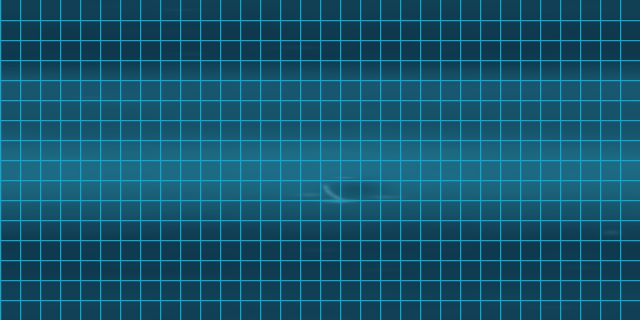
A Shadertoy shader for this background:

```glsl
#define GRID vec2(32.0, 16.0)
#define LINE_WIDTH 0.0625
#define LINE_COLOR vec3(0.06, 0.65, 0.81)
#define DEEP vec3(0.058, 0.222, 0.303)
#define BRIGHT vec3(0.118, 0.43, 0.53)
#define FOAM vec3(0.32, 0.61, 0.68)
#define STORM vec2(1.107, 0.411)
#define WISPS 9

float hash(vec2 p) {
    p = fract(p * vec2(0.1031, 0.1137));
    p += dot(p, p.yx + 33.33);
    return fract((p.x + p.y) * p.x * 97.3);
}

float noise(vec2 p) {
    vec2 i = floor(p), f = fract(p);
    f = f * f * (3.0 - 2.0 * f);
    return mix(mix(hash(i), hash(i + vec2(1, 0)), f.x),
               mix(hash(i + vec2(0, 1)), hash(i + vec2(1, 1)), f.x), f.y);
}

float blob(vec2 p, vec2 center, vec2 size) {
    vec2 q = (p - center) / size;
    return exp(-dot(q, q));
}

// Brightness of the horizontal bands, v measured downward from the top
float bands(float v) {
    float b = 0.14 * (1.0 - smoothstep(0.0, 0.12, v));
    b += 0.57 * smoothstep(0.17, 0.27, v);
    b -= 0.11 * smoothstep(0.27, 0.38, v);
    b += 0.46 * smoothstep(0.38, 0.51, v);
    b -= 0.30 * smoothstep(0.55, 0.65, v);
    b -= 0.60 * smoothstep(0.62, 0.77, v);
    return b + 0.14 * smoothstep(0.82, 0.94, v);
}

// Bright crescent and streaks around the storm
float stormFoam(vec2 p) {
    vec2 q = (p - STORM - vec2(0.0, 0.012)) / vec2(0.09, 0.05);
    float arc = exp(-pow((length(q) - 1.0) / 0.11, 2.0));
    arc *= smoothstep(0.2, 0.7, -q.x) * smoothstep(0.2, -0.3, q.y);
    float f = 0.6 * arc;
    f += 0.65 * blob(p, vec2(1.057, 0.372), vec2(0.05, 0.006));
    f += 0.25 * blob(p, vec2(0.97, 0.391), vec2(0.04, 0.006));
    f += 0.25 * blob(p, vec2(1.21, 0.384), vec2(0.05, 0.006));
    f += 0.35 * blob(p, vec2(1.075, 0.445), vec2(0.03, 0.003));
    return f * (0.75 + 0.5 * noise(p * vec2(30.0, 120.0)));
}

void mainImage(out vec4 fragColor, in vec2 fragCoord) {
    vec2 p = fragCoord / iResolution.y;
    vec2 uv = fragCoord / iResolution.xy;

    // Cloud bands with a slight grain and a glow above the storm
    float level = bands(1.0 - p.y + 0.008 * (noise(p * vec2(3.0, 9.0)) - 0.5));
    level += 0.06 * (noise(p * vec2(5.0, 40.0)) - 0.5);
    level += 0.10 * blob(p, vec2(1.07, 0.50), vec2(0.28, 0.10));
    level -= 0.42 * blob(p, STORM + vec2(0.01, 0.0), vec2(0.085, 0.026));
    vec3 color = mix(DEEP, BRIGHT, level);

    // Faint scattered wisps
    float foam = stormFoam(p);
    for (int i = 0; i < WISPS; i++) {
        float k = float(i) + 1.0;
        vec2 center = vec2(2.0 * hash(vec2(k, 3.7)), hash(vec2(k, 19.2)));
        foam += 0.06 * blob(p, center, vec2(0.06, 0.006));
    }
    foam += 0.2 * blob(p, vec2(1.913, 0.273), vec2(0.03, 0.008));
    color = mix(color, FOAM, clamp(foam, 0.0, 1.0));

    // Grid counted from the upper left, without a line on the top edge
    vec2 cell = vec2(uv.x, 1.0 - uv.y) * GRID;
    vec2 dist = abs(fract(cell - 0.5 * LINE_WIDTH + 0.5) - 0.5);
    vec2 pixel = GRID / iResolution.xy;
    vec2 line = clamp((0.5 * LINE_WIDTH - dist) / pixel + 0.5, 0.0, 1.0);
    line.y *= step(0.5, cell.y);
    color = mix(color, LINE_COLOR, max(line.x, line.y));

    fragColor = vec4(color, 1.0);
}
```
